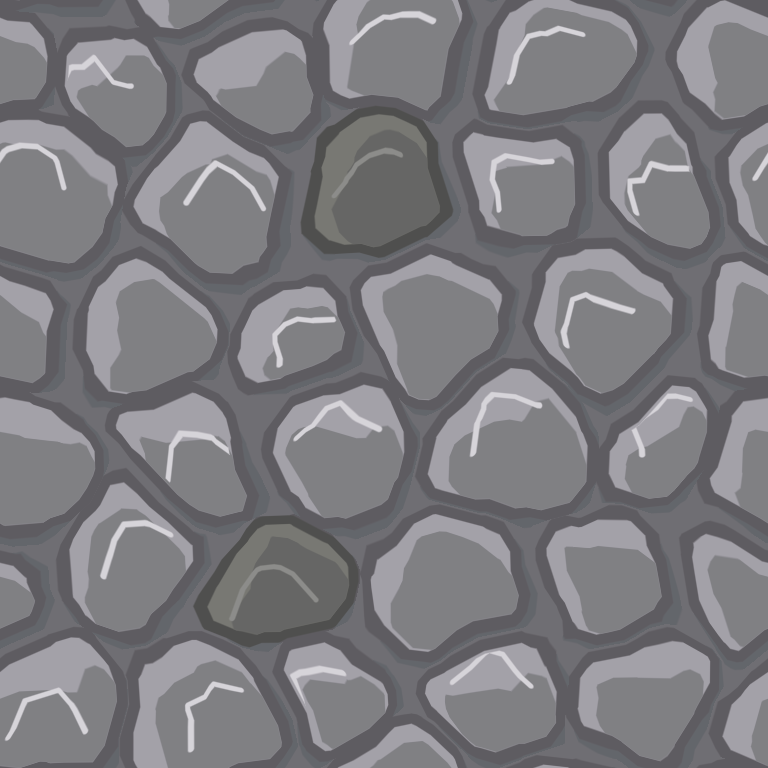
Write a WebGL 1 fragment shader that draws this texture.

```glsl
precision highp float;
// Seamless cartoon stone wall: angular stones with lit rims, dark outlines and cracks.

uniform vec2 u_resolution;

// Layout, in units of the canvas
const vec2 GRID = vec2(5.0, 6.0);       // stones per tile; the row count must be even
const float JITTER = 0.46;
const float SIZE_SPREAD = 0.009;
const float GAP_MIN = 0.012;
const float GAP_SPREAD = 0.017;
const float CHAMFER = 0.010;
const float OUTLINE_WIDTH = 0.016;
const float SHADOW_WIDTH = 0.016;
const float RIM_WIDTH = 0.030;
const float CRACK_RADIUS = 0.0036;
const float CRACK_SHARE = 0.32;
const vec2 LIGHT = vec2(-0.6, 0.8);
const vec2 DARK_STONE_A = vec2(2.0, 4.0);
const vec2 DARK_STONE_B = vec2(1.0, 1.0);

// Colours
const vec3 FACE = vec3(0.50, 0.50, 0.515);
const vec3 RIM = vec3(0.64, 0.63, 0.66);
const vec3 OUTLINE = vec3(0.37, 0.36, 0.38);
const vec3 MORTAR = vec3(0.435, 0.43, 0.45);
const vec3 SHADOW = vec3(0.39, 0.40, 0.42);
const vec3 CRACK = vec3(0.84, 0.83, 0.85);
const vec3 DARK_FACE = vec3(0.40, 0.40, 0.395);
const vec3 DARK_RIM = vec3(0.47, 0.47, 0.45);
const vec3 DARK_OUTLINE = vec3(0.31, 0.31, 0.305);
const vec3 DARK_CRACK = vec3(0.55, 0.55, 0.54);

float hash(vec2 p) {
  return fract(sin(dot(p, vec2(127.1, 311.7))) * 4375.85);
}

float triangleWave(float x) {
  return abs(fract(x) - 0.5) * 4.0 - 1.0;
}

// Bends straight edges into short kinked pieces; whole frequencies keep it periodic
vec2 kink(vec2 p) {
  vec2 broad = vec2(triangleWave(4.0 * p.y + p.x), triangleWave(4.0 * p.x - p.y + 0.3));
  vec2 fine = vec2(triangleWave(7.0 * p.y - 3.0 * p.x + 0.2), triangleWave(8.0 * p.x + 3.0 * p.y));
  return p + 0.011 * broad + 0.005 * fine;
}

// Centre (xy) and size weight (z) of the stone in a cell
vec3 stoneAt(vec2 cell) {
  vec2 id = mod(cell, GRID);
  vec2 jitter = vec2(hash(id + 3.1), hash(id + 17.7)) - 0.5;
  float stagger = mod(id.y, 2.0) * 0.5 - 0.25;
  vec2 centre = (cell + 0.5 + vec2(stagger, 0.0) + JITTER * jitter) / GRID;
  return vec3(centre, SIZE_SPREAD * hash(id + 41.3));
}

float power(vec2 p, vec3 stone) {
  vec2 v = p - stone.xy;
  return dot(v, v) - stone.z;
}

// Intersection of two half planes with the corner cut off
float chamferMin(float a, float b) {
  return min(min(a, b), (a + b) * 0.7071 - CHAMFER);
}

float segmentDistance(vec2 p, vec2 a, vec2 b) {
  vec2 ab = b - a;
  return length(p - a - ab * clamp(dot(p - a, ab) / dot(ab, ab), 0.0, 1.0));
}

vec2 crackPoint(float k, vec2 id) {
  float t = k - 2.5;
  return vec2(t * 0.020, 0.036 - 0.006 * t * t + 0.020 * (hash(id + k * 5.3) - 0.5));
}

float crackDistance(vec2 v, vec2 id) {
  float angle = 0.9 * hash(id + 8.6);
  float c = cos(angle), s = sin(angle);
  vec2 local = vec2(c * v.x + s * v.y, c * v.y - s * v.x);
  float d = 1.0;
  for (int i = 0; i < 5; i++) {
    float k = float(i);
    d = min(d, segmentDistance(local, crackPoint(k, id), crackPoint(k + 1.0, id)));
  }
  return d;
}

float mask(float d) {
  float blur = 1.0 / min(u_resolution.x, u_resolution.y);
  return smoothstep(-blur, blur, d);
}

void main() {
  vec2 p = kink(gl_FragCoord.xy / u_resolution);
  vec2 base = floor(p * GRID);

  // Owning stone: smallest weighted distance
  vec3 stone = vec3(0.0);
  vec2 id = vec2(0.0);
  float nearest = 10.0;
  for (int y = -2; y <= 2; y++) for (int x = -2; x <= 2; x++) {
    vec2 cell = base + vec2(float(x), float(y));
    vec3 other = stoneAt(cell);
    float reach = power(p, other);
    if (reach < nearest) { nearest = reach; stone = other; id = mod(cell, GRID); }
  }

  // Distances inside the cell border, the stone's edge and its lit rim
  float border = 1.0, body = 1.0, face = 1.0;
  float wobble = 1.0 + 0.35 * triangleWave(5.0 * p.x + 6.0 * p.y);
  for (int y = -2; y <= 2; y++) for (int x = -2; x <= 2; x++) {
    vec2 cell = base + vec2(float(x), float(y));
    vec3 other = stoneAt(cell);
    vec2 away = other.xy - stone.xy;
    float span = length(away);
    if (span < 0.001) continue;
    vec2 otherId = mod(cell, GRID);
    float edge = (power(p, other) - nearest) / (2.0 * span);
    float inner = edge - GAP_MIN - GAP_SPREAD * hash(id + otherId + 0.5);
    float lit = max(dot(away / span, LIGHT) + 0.25, 0.0);
    float inset = RIM_WIDTH * lit * wobble * (0.6 + 0.8 * hash(id * 2.0 + otherId));
    border = min(border, edge);
    body = chamferMin(body, inner);
    face = chamferMin(face, inner - inset);
  }

  // Layers from mortar up to cracks
  vec2 v = p - stone.xy;
  float dark = max(1.0 - step(0.5, distance(id, DARK_STONE_A)), 1.0 - step(0.5, distance(id, DARK_STONE_B)));
  float shade = max(-dot(v, LIGHT) / max(length(v), 0.001), 0.0);
  vec3 color = mix(MORTAR, SHADOW, mask(body + OUTLINE_WIDTH + SHADOW_WIDTH * shade) * step(0.05, shade));
  vec3 outline = mix(OUTLINE, DARK_OUTLINE, dark * mask(border - 0.002));
  color = mix(color, outline, mask(body + OUTLINE_WIDTH));
  color = mix(color, mix(RIM, DARK_RIM, dark), mask(body));
  color = mix(color, mix(FACE, DARK_FACE, dark), mask(min(face, body)));
  float cracked = max(dark, step(hash(id + 23.9), CRACK_SHARE));
  float crack = CRACK_RADIUS - crackDistance(v, id);
  color = mix(color, mix(CRACK, DARK_CRACK, dark), cracked * mask(min(crack, body - 0.004)));
  gl_FragColor = vec4(color, 1.0);
}
```
